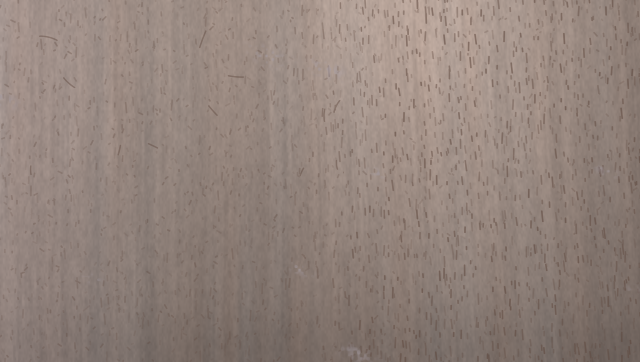
A Shadertoy shader for this texture:

```glsl
// Pale beech veneer under soft, uneven room light: upright fibre streaks,
// short dark pores scattered by jittered cells, thin curved hairs and
// chalky scuffs, all laid over a broad lighting gradient.

#define WOOD_COLOR  vec3(0.572, 0.511, 0.475)
#define PORE_COLOR  vec3(0.36, 0.27, 0.23)
#define SCUFF_COLOR vec3(0.66, 0.63, 0.67)
#define STREAK_GAIN 0.060
#define MOTTLE_GAIN 0.055
#define PORE_GAIN   0.55
#define PORE_CELL   vec2(0.0135, 0.038)
#define FLECK_CELL  vec2(0.024, 0.021)
#define GRAIN_LEAN  0.045
#define HAIR_COUNT  12
#define SCUFF_COUNT 9

float hash(vec2 p) {
    vec3 q = fract(vec3(p.xyx) * 0.1031);
    q += dot(q, q.yzx + 33.33);
    return fract((q.x + q.y) * q.z);
}

vec2 hash2(vec2 p) {
    return vec2(hash(p), hash(p + 47.3));
}

float noise(vec2 p) {
    vec2 i = floor(p), f = fract(p);
    f = f * f * (3.0 - 2.0 * f);
    float low = mix(hash(i), hash(i + vec2(1, 0)), f.x);
    float high = mix(hash(i + vec2(0, 1)), hash(i + vec2(1, 1)), f.x);
    return mix(low, high, f.y);
}

float segmentDistance(vec2 p, vec2 halfAxis) {
    float t = clamp(dot(p, halfAxis) / dot(halfAxis, halfAxis), -1.0, 1.0);
    return length(p - halfAxis * t);
}

// Coverage of short dashes, one candidate per jittered cell.
float dashes(vec2 p, vec2 cell, float share, float reach, float tilt, float px) {
    vec2 home = floor(p / cell);
    float cover = 0.0;
    for (int y = -1; y <= 1; y++)
    for (int x = -1; x <= 1; x++) {
        vec2 id = home + vec2(x, y) + 200.0;
        vec2 center = (id - 200.0 + hash2(id)) * cell;
        vec2 r = hash2(id + 91.7);
        float angle = (hash(id + 13.1) - 0.5) * tilt;
        vec2 halfAxis = reach * mix(0.25, 1.0, r.x * r.x) * vec2(sin(angle), cos(angle));
        float d = segmentDistance(p - center, halfAxis);
        float ink = 1.0 - smoothstep(0.0004, 0.0014 + px, d);
        cover = max(cover, ink * step(r.y, share) * mix(0.3, 1.0, hash(id + 5.9)));
    }
    return cover;
}

// Room light: glow at the top, falloff to the bottom and the right edge.
float lighting(vec2 uv, float aspect) {
    vec2 glow = (uv - vec2(0.62, 1.03)) * vec2(aspect, 1.0);
    float light = 0.90 + 0.19 * smoothstep(-0.1, 0.95, uv.y);
    light += 0.12 * exp(-dot(glow, glow) * 9.0);
    light += 0.07 * exp(-pow((uv.x - 0.68) / 0.2, 2.0)) * smoothstep(0.0, 0.5, uv.y);
    light += 0.09 * exp(-uv.x * 9.0) * (1.0 - 0.6 * uv.y);
    light -= 0.13 * smoothstep(0.78, 1.03, uv.x);
    light -= 0.06 * exp(-pow((uv.x - 0.36) / 0.13, 2.0)) * (1.0 - 0.5 * uv.y);
    return light - 0.06 * smoothstep(0.22, 0.0, uv.y);
}

void mainImage(out vec4 fragColor, in vec2 fragCoord) {
    vec2 uv = fragCoord / iResolution.xy;
    float aspect = iResolution.x / iResolution.y;
    float px = 1.0 / iResolution.y;
    vec2 p = fragCoord * px;
    float rightSide = smoothstep(0.42, 0.62, uv.x);

    // Fibre space leans a little more on the right half.
    vec2 g = p;
    g.x += GRAIN_LEAN * rightSide * (p.y - 0.5) + 0.003 * sin(p.y * 5.0 + p.x * 3.0);

    // Fibre streaks, from broad bands to fine threads.
    float bands = 0.5 * sin(g.x * 31.0 + 1.5 * sin(g.x * 13.0)) + 0.5 * sin(g.x * 83.0 + 2.0);
    float streak = 0.30 * bands;
    streak += 1.0 * (noise(g * vec2(60.0, 1.6)) - 0.5);
    streak += 0.9 * (noise(g * vec2(150.0, 5.0) + 31.0) - 0.5);
    float mottle = noise(g * vec2(120.0, 48.0)) + noise(g * vec2(230.0, 120.0) + 17.0) - 1.0;

    vec3 color = WOOD_COLOR * lighting(uv, aspect);
    color *= 1.0 + STREAK_GAIN * streak + MOTTLE_GAIN * mottle;
    float warmth = noise(g * vec2(22.0, 1.3) + 7.0) - 0.5;
    color += warmth * vec3(0.012, -0.006, -0.016);
    color += vec3(-0.005, 0.0, 0.016) * (1.0 - smoothstep(0.0, 0.3, uv.x) * 0.7);

    // Upright pores crowd the right half; loose flecks sit on the left.
    float pores = dashes(g, PORE_CELL, mix(0.22, 0.62, rightSide), 0.014, 0.22, px);
    float flecks = dashes(p + 3.0, FLECK_CELL, mix(0.40, 0.15, rightSide), 0.006, 2.4, px);
    float dark = max(pores * mix(0.5, 1.0, rightSide), flecks * 0.6);

    // Curved hairs, mostly at the upper left.
    for (int i = 0; i < HAIR_COUNT; i++) {
        vec2 seed = vec2(float(i) + 3.0, 8.0);
        vec2 r = hash2(seed);
        vec2 q = p - vec2(0.55 * r.x * aspect, 0.5 + 0.45 * r.y);
        float a = 6.283 * hash(seed + 21.0);
        q = mat2(cos(a), sin(a), -sin(a), cos(a)) * q;
        q.y += 14.0 * (r.x - 0.5) * q.x * q.x;
        float d = segmentDistance(q, vec2(0.010 + 0.016 * r.y, 0.0));
        dark = max(dark, 0.75 * (1.0 - smoothstep(0.0004, 0.001 + px, d)));
    }
    color = mix(color, PORE_COLOR, dark * PORE_GAIN);

    // Chalky scuffs, broken up by noise.
    float chalk = 0.0;
    for (int i = 0; i < SCUFF_COUNT; i++) {
        vec2 seed = vec2(float(i) + 40.0, 5.0);
        vec2 q = p - hash2(seed) * vec2(aspect, 0.85);
        q.y += 0.3 * q.x;
        float size = mix(0.010, 0.035, hash(seed + 9.0));
        chalk += exp(-dot(q * vec2(0.7, 1.5), q * vec2(0.7, 1.5)) / (size * size));
    }
    chalk *= smoothstep(0.45, 0.85, noise(p * 110.0));
    color = mix(color, SCUFF_COLOR, 0.5 * min(chalk, 1.0));

    fragColor = vec4(clamp(color, 0.0, 1.0), 1.0);
}
```
